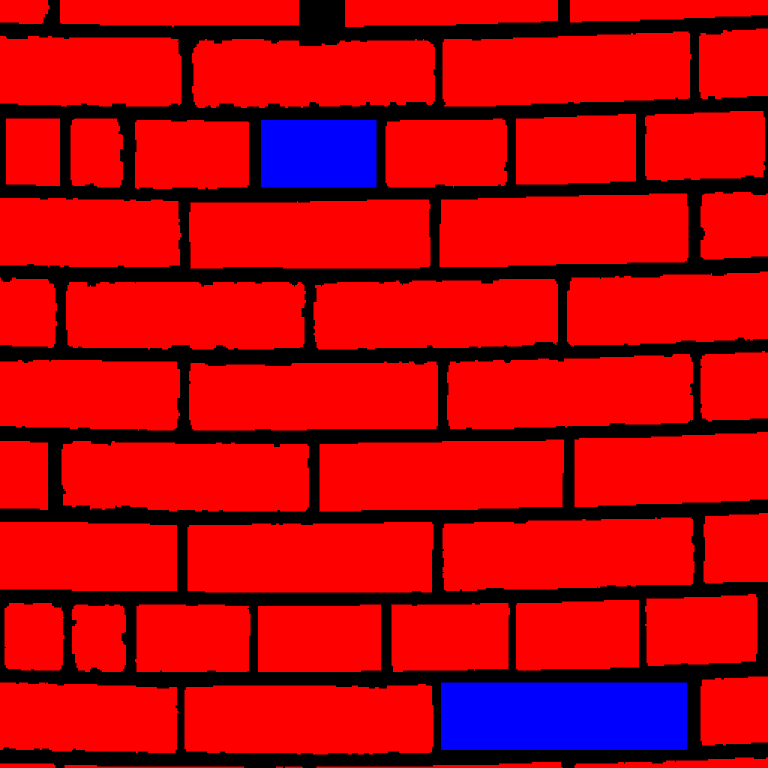
Give the GLSL for this pattern, as a WebGL 1 fragment shader.

```glsl
precision highp float;

uniform vec2 u_resolution;

const vec3 MORTAR = vec3(0.0);
const vec3 BRICK = vec3(1.0, 0.0, 0.0);
const vec3 ACCENT = vec3(0.0, 0.0, 1.0);
const float GRAIN = 512.0;          // edge steps per canvas width
const float COURSE = 0.1052;        // height of one brick row
const float FIRST_COURSE = 0.0143;
const float STRETCHER = 0.331;      // length of a long brick
const float BED = 0.0086;           // half of the horizontal joint

float hash(vec2 c) {
  return fract(sin(dot(c, vec2(127.1, 311.7))) * 43758.5);
}

float corner(vec2 cell, vec2 offset) {
  float angle = 6.2832 * hash(cell);
  return dot(vec2(cos(angle), sin(angle)), offset);
}

float gradientNoise(vec2 p) {
  vec2 i = floor(p), f = fract(p);
  vec2 w = f * f * (3.0 - 2.0 * f);
  vec2 e = vec2(1.0, 0.0);
  return mix(mix(corner(i, f), corner(i + e, f - e), w.x),
             mix(corner(i + e.yx, f - e.yx), corner(i + 1.0, f - 1.0), w.x), w.y);
}

float snap(float v) {
  return floor(v * GRAIN + 0.5) / GRAIN;
}

// Inward shift of an edge: slow drift, fine crumble and sparse chips
float erosion(float along, float seed, float wear) {
  float drift = 0.003 * gradientNoise(vec2(along * 6.0, seed));
  float crumble = 0.004 * abs(gradientNoise(vec2(along * 60.0, seed + 5.0)));
  float chip = 0.006 * smoothstep(0.3, 0.36, gradientNoise(vec2(along * 40.0, seed + 9.0)));
  return drift + wear * (crumble + chip);
}

// Rows of short bricks recur every sixth course
bool isHeader(float row) {
  return mod(row - 1.0, 6.0) < 0.5;
}

bool isAccent(float row, float k) {
  vec2 id = vec2(row, k);
  return distance(id, vec2(0.0, 1.0)) < 0.5 || distance(id, vec2(7.0, 3.0)) < 0.5;
}

float stretcherStart(float row) {
  return 0.242 - 0.5 * STRETCHER * mod(row, 2.0);
}

// Position and half width of vertical joint k
vec2 joint(float row, float k) {
  float x = isHeader(row) ? 0.004 + 0.5 * STRETCHER * max(k - 1.0, 0.5 * k)
                          : stretcherStart(row) + STRETCHER * k;
  x += 0.012 * (hash(vec2(k, row)) - 0.5);
  return vec2(x, mix(0.0038, 0.0084, hash(vec2(row + 31.0, k))));
}

float columnAt(float row, float x) {
  float u = (x - 0.004) / (0.5 * STRETCHER);
  return isHeader(row) ? min(floor(u) + 1.0, floor(2.0 * u))
                       : floor((x - stretcherStart(row)) / STRETCHER);
}

// Courses sag left of the middle and rise to the right
float sway(float x) {
  return 0.034 * (x - 0.35) * (x - 0.35) - 0.004;
}

float brickDistance(vec2 p, float row, float k, bool clean) {
  vec2 q = (floor(p * GRAIN) + 0.5) / GRAIN;
  vec2 id = vec2(k, row);
  vec2 jointL = joint(row, k), jointR = joint(row, k + 1.0);
  float left = jointL.x + jointL.y, right = jointR.x - jointR.y;
  float centre = 0.5 * (left + right);
  float shift = sway(clean ? centre : q.x);
  float bottom = FIRST_COURSE + row * COURSE + BED + shift;
  float top = bottom + COURSE - 2.0 * BED;
  if (!clean) {
    float seed = floor(200.0 * hash(id + 3.0)) + 0.5;
    float wear = pow(hash(id + 17.0), 2.0);
    float lean = 0.014 * (q.x - centre);
    float fromEnd = max(min(q.y - bottom, top - q.y), 0.0);
    float rounding = 0.007 * wear * exp(-fromEnd / 0.005);
    left += erosion(q.y, seed, wear) + rounding;
    right -= erosion(q.y, seed + 20.0, wear) + rounding;
    bottom += erosion(q.x, seed + 40.0, wear) + lean * (hash(id + 50.0) - 0.5);
    top += lean * (hash(id + 60.0) - 0.3) - erosion(q.x, seed + 60.0, wear);
  }
  return max(max(snap(left) - p.x, p.x - snap(right)),
             max(snap(bottom) - p.y, p.y - snap(top)));
}

float boxDistance(vec2 p, vec2 centre, vec2 halfSize) {
  vec2 d = abs(p - centre) - halfSize;
  return max(d.x, d.y);
}

float coverage(float d, float pixel) {
  return clamp(0.5 - d / pixel, 0.0, 1.0);
}

void main() {
  vec2 p = gl_FragCoord.xy / u_resolution;
  float pixel = 1.0 / u_resolution.y;
  float row = floor((p.y - sway(p.x) - FIRST_COURSE) / COURSE);
  float column = columnAt(row, p.x);
  vec3 color = MORTAR;
  for (int i = -1; i <= 1; i++) {
    float k = column + float(i);
    bool accent = isAccent(row, k);
    float d = brickDistance(p, row, k, accent);
    color = mix(color, accent ? ACCENT : BRICK, coverage(d, pixel));
  }
  // Broken gap at the top edge
  float gap = min(boxDistance(p, vec2(0.42, 1.0), vec2(0.0293, 0.04)),
                  boxDistance(p, vec2(0.404, 0.97), vec2(0.0146, 0.03)));
  gl_FragColor = vec4(mix(color, MORTAR, coverage(gap, pixel)), 1.0);
}
```
